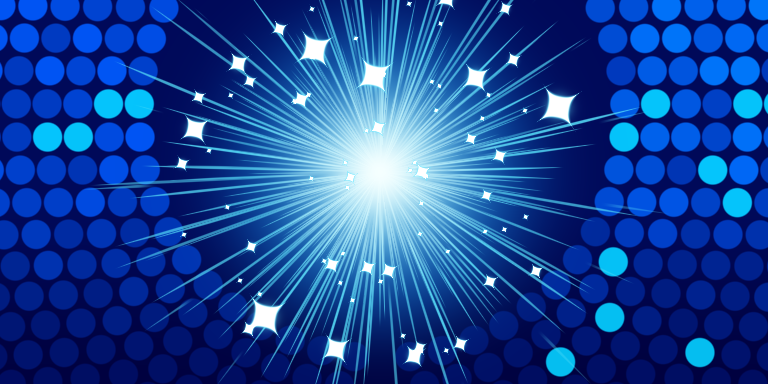
A Shadertoy shader for this background:

```glsl
// A white-cyan starburst with thin rays and four-pointed sparkles on navy,
// framed by concentric rings of blue discs. Rays come from jittered angular
// cells, discs from polar repetition, sparkles from looped spiral formulas.

const float TAU = 6.2831853;
const vec3 NAVY = vec3(0.0, 0.035, 0.35);
const vec3 BLUE = vec3(0.0, 0.32, 0.95);
const vec3 AZURE = vec3(0.0, 0.58, 1.0);
const vec3 CYAN = vec3(0.02, 0.82, 1.0);
const vec3 ICE = vec3(0.33, 0.86, 0.97);
const vec2 BURST = vec2(0.99, 0.552);
const vec2 RING_CENTRE = vec2(0.995, 0.70);

float hash(vec2 p) {
    return fract(sin(dot(p, vec2(127.1, 311.7))) * 43758.5453);
}

vec2 polar(float radius, float angle) {
    return radius * vec2(cos(angle), sin(angle));
}

// Discs sit at equal arc steps on each ring, mirrored left to right.
vec3 addDiscs(vec3 col, vec2 p, float aa) {
    const float innerRadius = 0.633, ringStep = 0.080;
    const float arcStep = 0.0865, arcStart = 0.057, discRadius = 0.038;
    vec2 q = p - RING_CENTRE;
    float side = q.x < 0.0 ? -1.0 : 1.0;
    q.x = abs(q.x);
    float ring = max(0.0, round((length(q) - innerRadius) / ringStep));
    float radius = innerRadius + ring * ringStep;
    float cell = round((radius * atan(-q.y, q.x) - arcStart) / arcStep);
    vec2 centre = polar(radius, -(arcStart + cell * arcStep) / radius);
    float mask = smoothstep(aa, -aa, length(q - centre) - discRadius);
    mask *= step(0.036, centre.x);

    // Discs brighten upwards; the right side leans towards azure.
    float height = centre.y + RING_CENTRE.y;
    float tone = hash(vec2(cell + 31.0 * side, ring + 7.0));
    float light = smoothstep(-0.1, 0.72, height) * (0.62 + 0.5 * tone);
    vec3 disc = mix(vec3(0.0, 0.04, 0.36), BLUE, clamp(light, 0.0, 1.0));
    float azure = smoothstep(0.35, 0.7, height) * (0.3 + 0.25 * side) * tone;
    disc = mix(disc, AZURE, azure);
    float band = exp(-pow((height - 0.69) / 0.09, 2.0));
    float accent = hash(vec2(ring + 11.0 * side, cell + 3.0));
    disc = mix(disc, CYAN, 0.9 * step(0.97 - 0.27 * band, accent));
    return mix(col, disc, mask);
}

// One ray per angular cell, with its own angle, start, end and strength.
float rayLayer(vec2 q, float count, float seed, vec2 reach, float aa) {
    float radius = length(q);
    float turn = fract(atan(q.y, q.x) / TAU) * count;
    float id = floor(turn);
    float offset = fract(turn) - mix(0.2, 0.8, hash(vec2(id, seed)));
    float dist = abs(offset) * TAU / count * radius;
    float begin = reach.x * hash(vec2(id, seed + 1.0));
    float end = mix(reach.x, reach.y, hash(vec2(id, seed + 2.0)));
    float width = 0.0012 + 0.0035 * radius;
    width *= smoothstep(end, end - 0.18, radius);
    float line = smoothstep(width + aa, width - aa * 0.6, dist);
    line *= smoothstep(begin - 0.06, begin + 0.04, radius);
    line *= smoothstep(end, end - 0.035, radius);
    return line * mix(0.6, 1.0, hash(vec2(id, seed + 3.0)));
}

// A concave four-pointed star with a soft halo.
float sparkle(vec2 q, float size, float angle, float aa) {
    float c = cos(angle), s = sin(angle);
    vec2 a = abs(mat2(c, -s, s, c) * q) / size;
    float shape = pow(a.x, 0.55) + pow(a.y, 0.55);
    float edge = 0.12 + aa / size;
    float star = 1.0 - smoothstep(1.0 - edge, 1.0 + edge, shape);
    return star + 0.65 * exp(-dot(a, a) * 5.0);
}

void mainImage(out vec4 fragColor, in vec2 fragCoord) {
    vec2 p = fragCoord / iResolution.y;
    p.x += 1.0 - 0.5 * iResolution.x / iResolution.y;
    float aa = 1.0 / iResolution.y;
    vec2 q = p - BURST;
    float r = length(q);

    // Backdrop and discs
    vec3 col = mix(vec3(0.0, 0.005, 0.25), NAVY, smoothstep(0.0, 0.5, p.y));
    col = addDiscs(col, p, aa);

    // Blue and cyan halo
    col = mix(col, vec3(0.0, 0.28, 0.70), 0.75 * exp(-pow(r / 0.40, 4.0)));
    col = mix(col, vec3(0.10, 0.60, 0.84), 0.85 * exp(-pow(r / 0.27, 2.0)));

    // Rays, then sparse detached outer streaks
    float rays = rayLayer(q, 76.0, 1.0, vec2(0.28, 0.66), aa);
    rays = max(rays, rayLayer(q, 58.0, 9.0, vec2(0.34, 0.76), aa));
    rays = max(rays, 0.8 * rayLayer(q, 110.0, 17.0, vec2(0.18, 0.52), aa));
    rays = max(rays, 0.6 * rayLayer(q, 19.0, 25.0, vec2(0.64, 0.80), aa)
        * smoothstep(0.58, 0.64, r));
    vec3 rayColor = mix(vec3(0.85, 0.98, 1.0), ICE, smoothstep(0.1, 0.36, r));
    col = mix(col, rayColor, rays * 0.9);

    // White core
    col = mix(col, vec3(0.62, 0.92, 0.98), 0.8 * exp(-pow(r / 0.20, 2.0)));
    col = mix(col, vec3(0.96, 1.0, 1.0), exp(-pow(r / 0.125, 2.0)));

    // Large sparkles on a wavering arc, open at the lower left
    float glints = 0.0;
    for (int i = 0; i < 10; i++) {
        float n = float(i);
        float angle = radians(20.0 + 24.5 * n + (i > 6 ? 40.0 : 0.0));
        float wave = sin(0.5 * TAU * (0.5 + 1.09 * n - 0.07 * n * n));
        float radius = 0.422 + 0.073 * wave - 0.14 * exp(-3.0 * (n - 3.0) * (n - 3.0));
        float size = 0.048 + 0.016 * cos(n * TAU / 3.5);
        glints += sparkle(q - polar(radius, angle), size, 0.6, aa);
    }
    // Small sparkles and specks on a golden-angle spiral
    for (int i = 0; i < 64; i++) {
        float n = float(i);
        float radius = mix(0.07, 0.54, hash(vec2(n, 41.0)));
        float size = i < 24 ? mix(0.018, 0.030, hash(vec2(n, 43.0))) : 0.009;
        glints += sparkle(q - polar(radius, n * 2.39996), size, 0.5, aa);
    }
    col = mix(col, vec3(0.40, 0.90, 1.0), clamp(glints * 1.3, 0.0, 1.0));
    col = mix(col, vec3(1.0), smoothstep(0.35, 1.0, glints));
    fragColor = vec4(col, 1.0);
}
```
